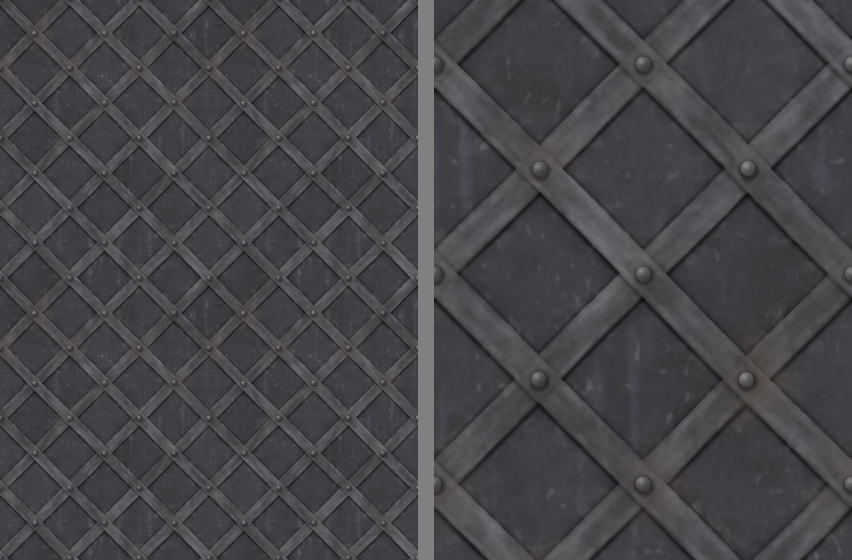
Left, the full canvas; right, a detail of the centre.
Give the GLSL for this texture, as a WebGL 2 fragment shader.

```glsl
#version 300 es
precision highp float;
// Dark iron plates under a diagonal lattice of worn, riveted straps; tiles on all sides.
uniform vec2 u_resolution;
out vec4 outColor;

const vec2 REPEATS = vec2(6.0, 8.0); // lattice diamonds across and down
const vec2 PATCH = vec2(3.0, 4.0);   // diamonds after which the wear recurs
const float HALF_WIDTH = 0.11;

// Integer hash giving two values in 0..1
vec2 hash2(vec2 id, float seed) {
  uvec2 h = uvec2(ivec2(id)) * uvec2(1597u, 3571u) + uint(seed) * 7919u;
  h = (h ^ (h.yx * 73856093u)) * 1664525u + 1013904223u;
  h ^= h >> 15u;
  h += h.yx * 1664525u;
  h ^= h >> 16u;
  return vec2(h & 65535u) / 65535.0;
}

// Brings a noise corner back into one patch, for upright or diagonal axes
vec2 wrapId(vec2 id, vec2 freq, bool diagonal) {
  if (!diagonal) return mod(id, freq * PATCH);
  vec2 c = id / freq;
  vec2 turns = floor(vec2(c.x + c.y, c.x - c.y) / (2.0 * PATCH) + 0.0001);
  return id - freq * (turns.x * PATCH.x + vec2(1.0, -1.0) * turns.y * PATCH.y);
}

float corner(vec2 id, vec2 offset, vec2 freq, bool diagonal) {
  float angle = 6.28319 * hash2(wrapId(id, freq, diagonal), freq.x * 13.0 + freq.y * 71.0).x;
  return dot(vec2(cos(angle), sin(angle)), offset);
}

// Gradient noise that wraps with the patch
float noise(vec2 p, vec2 freq, bool diagonal) {
  vec2 i = floor(p * freq), f = p * freq - i, e = vec2(1.0, 0.0);
  vec2 u = f * f * f * (f * (f * 6.0 - 15.0) + 10.0);
  return mix(
    mix(corner(i, f, freq, diagonal), corner(i + e, f - e, freq, diagonal), u.x),
    mix(corner(i + e.yx, f - e.yx, freq, diagonal), corner(i + 1.0, f - 1.0, freq, diagonal), u.x), u.y);
}

float fbm(vec2 p, float freq) {
  float sum = 0.0, amp = 1.0;
  for (int i = 0; i < 4; i++) {
    sum += amp * noise(p, vec2(freq), false);
    freq *= 2.0;
    amp *= 0.6;
  }
  return sum;
}

// Random pair for a lattice cell, equal on opposite edges of the patch
vec2 cellRandom(vec2 id, float seed) {
  return hash2(mod(vec2(id.x + id.y, id.x - id.y), 2.0 * PATCH), seed);
}

float line(float d, float width) {
  return exp(-d * d / (width * width));
}

// Lays one strap with its seams over the colour below; up is the signed distance across it
vec3 layStrap(vec3 below, float up, vec2 along, float seam, float tone, float grime, float wear, float aa) {
  below *= 1.0 - seam * (0.08 * smoothstep(0.25, 0.1, abs(up)) + 0.45 * line(up + 0.122, 0.017) + 0.2 * line(up - 0.122, 0.014));
  float streak = noise(along, vec2(10.0, 2.0), true) + 0.5 * noise(along, vec2(22.0, 5.0), true);
  float light = 0.33 + 0.5 * streak + 0.65 * grime + 0.35 * (tone - 0.5);
  vec3 metal = mix(vec3(0.262, 0.26, 0.272), vec3(0.425, 0.43, 0.45), clamp(light, 0.0, 1.0));
  metal += 0.05 * line(up - 0.08, 0.024) * smoothstep(-0.3, 0.4, wear);
  metal += 0.045 * line(up + 0.08, 0.022) * smoothstep(-0.2, 0.4, -wear);
  metal *= 1.0 - 0.2 * seam * line(up + 0.11, 0.014);
  float ragged = HALF_WIDTH + 0.007 * wear;
  return mix(below, metal, 1.0 - smoothstep(ragged - aa, ragged + aa, abs(up)));
}

void main() {
  vec2 p = gl_FragCoord.xy / u_resolution * REPEATS - vec2(0.0, 0.03);
  float aa = 5.6 / u_resolution.y;

  // Diagonal axes, slightly bent; straps lie on the whole numbers
  vec2 q = vec2(p.x + p.y, p.x - p.y);
  q += 0.018 * vec2(noise(p, vec2(1.0), false), noise(p, vec2(2.0, 1.0), false));
  vec2 knot = round(q), plate = floor(q), d = q - knot;

  float broad = fbm(p, 1.0), grime = fbm(p, 4.0), wear = fbm(p, 9.0);

  // Plates: mottled tone, dark stains, pale scuffs, flecks and drips
  vec2 rnd = cellRandom(plate, 1.0);
  vec3 col = vec3(0.252, 0.249, 0.269) + 0.02 * (rnd.x - 0.5) + 0.022 * grime + 0.012 * wear;
  col = mix(col, vec3(0.2, 0.19, 0.19), 0.5 * smoothstep(0.15, 0.75, broad + 0.3 * grime));
  float edge = min(abs(d.x), abs(d.y)) - HALF_WIDTH;
  float scuff = smoothstep(0.15, 0.0, edge) * smoothstep(0.0, 0.6, wear + 0.5 * grime);
  col = mix(col, vec3(0.36, 0.365, 0.38), 0.5 * scuff);
  float fleck = smoothstep(0.34, 0.6, noise(p, vec2(21.0, 14.0), false) + 0.25 * grime);
  col += 0.09 * fleck * (0.3 + 0.7 * rnd.y);
  float drip = smoothstep(0.15, 0.6, noise(p, vec2(12.0, 1.0), false) + 0.25 * grime);
  col += vec3(0.04, 0.045, 0.06) * drip * step(0.6, rnd.y);

  // Falling straps lie over rising ones, pressed flat where they cross
  float toneB = cellRandom(vec2(plate.x, knot.y), 2.0).x;
  float toneA = cellRandom(vec2(knot.x, plate.y), 3.0).x;
  float soil = 0.7 * grime - 0.3 * broad;
  float crossing = smoothstep(HALF_WIDTH + 0.03, HALF_WIDTH - 0.01, abs(d.y));
  col = layStrap(col, -d.y, q.yx, 1.0, toneB, soil, wear, aa);
  vec3 rising = col;
  col = layStrap(col, d.x, q, 1.0 - 0.45 * crossing, toneA, soil, wear, aa);
  col = mix(col, rising, 0.35 * crossing * smoothstep(0.08, 0.04, abs(d.x)));

  // Rust gathers around the rivets
  vec2 r = 0.5 * vec2(d.x + d.y, d.x - d.y);
  float dist = length(r);
  vec2 age = cellRandom(knot, 4.0);
  float rust = smoothstep(0.36, 0.03, dist) * smoothstep(-0.3, 0.5, grime + 0.5 * age.x - 0.2);
  col = mix(col, vec3(0.335, 0.29, 0.255), 0.55 * rust * age.x);

  // Domed rivets lit from the upper left
  col *= 1.0 - 0.4 * line(length(r + vec2(-0.006, 0.012)) - 0.034, 0.016);
  vec3 dome = vec3(0.33, 0.325, 0.33) + 0.09 * dot(r / 0.036, vec2(-0.5, 0.8)) + 0.05 * (age.y - 0.5);
  dome += 0.16 * line(length(r - vec2(-0.008, 0.011)), 0.015);
  col = mix(col, dome, 1.0 - smoothstep(0.034 - 0.7 * aa, 0.034 + 0.7 * aa, dist));

  col += 0.016 * noise(p, vec2(30.0), false);
  outColor = vec4(clamp(col, 0.0, 1.0), 1.0);
}
```
